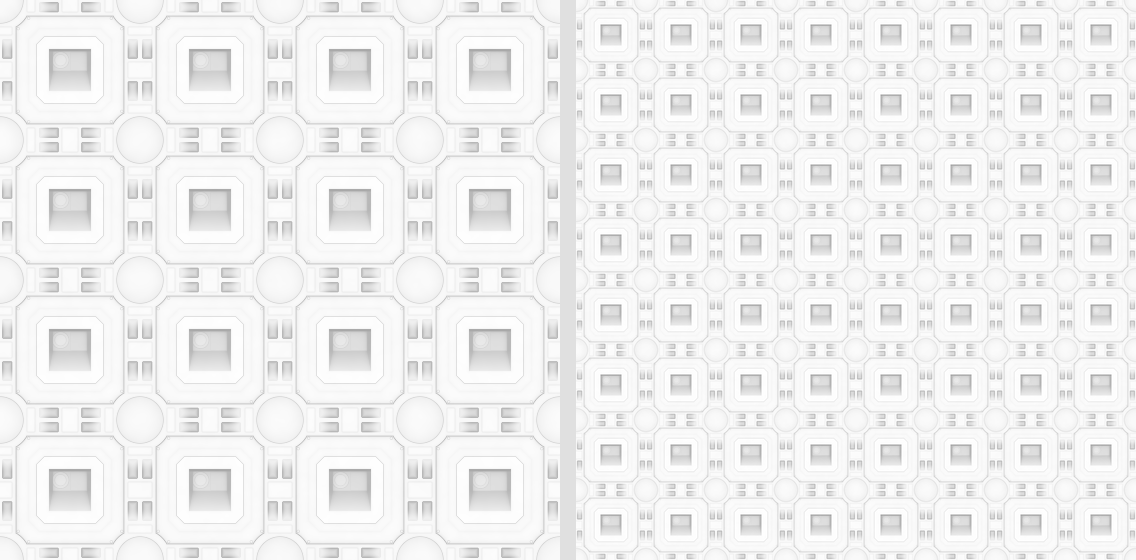
Left: one tile. Right: repeated 2 by 2.
A Shadertoy shader for this texture map:

```glsl
// A 4 by 4 grid of white machined panels, each with a sunken square well,
// joined by slotted arms that meet at round caps. Signed distances in a cell
// of 192 units give the shapes; exponential falloffs give soft occlusion.

float pixel; // size of one pixel in cell units

float box(vec2 p, vec2 halfSize, float radius) {
    vec2 d = abs(p) - halfSize + radius;
    return length(max(d, 0.0)) + min(max(d.x, d.y), 0.0) - radius;
}

float octagon(vec2 p, float halfSize, float chamfer) {
    p = abs(p);
    return max(max(p.x, p.y) - halfSize, (p.x + p.y - 2.0 * halfSize + chamfer) * 0.7071);
}

float fill(float d) {
    return clamp(0.5 - d / pixel, 0.0, 1.0);
}

// Antialiased line that keeps its weight when thinner than a pixel
float line(float d, float width) {
    return clamp((0.5 * (width + pixel) - abs(d)) / pixel, 0.0, 1.0) * min(1.0, width / pixel);
}

// Dark glow on both sides of an edge
float glow(float d, float reach) {
    return exp(-abs(d) / reach);
}

// Faint grime; whole frequencies make it wrap
float grime(vec2 uv) {
    vec2 a = uv * 6.28319;
    float sum = 0.0;
    for (float i = 1.0; i < 5.0; i++) {
        sum += sin(a.x * (7.0 * i + 2.0) + 2.0 * sin(a.y * (5.0 * i + 1.0) + i))
             * sin(a.y * (9.0 * i - 1.0) + 2.0 * sin(a.x * (4.0 * i + 3.0) - i)) / i;
    }
    return sum;
}

float padShade(float shade, float d) {
    shade = mix(shade, 0.985, fill(d));
    return shade - 0.07 * line(d, 0.9) - 0.025 * glow(d, 1.2);
}

// Arm seen along its length: x runs away from the cap, y across
float armShade(vec2 a) {
    float shade = 0.975;
    float slot = box(a - vec2(67.0, 10.0), vec2(13.2, 6.7), 1.5);
    float depth = smoothstep(53.0, 72.0, a.x);
    float hollow = mix(0.96, 0.87, depth) - (0.06 + 0.17 * depth) * glow(slot, 1.8);
    shade = mix(shade, hollow, fill(slot));
    shade -= 0.16 * depth * line(slot, 0.8);
    shade = padShade(shade, box(a - vec2(42.5, 0.0), vec2(5.5, 16.5), 1.5));
    return padShade(shade, box(a - vec2(96.0, 0.0), vec2(11.0, 16.5), 1.5));
}

// Sunken square: upper floor, lower ramp, tapered side walls
float wellShade(vec2 p) {
    float ramp = clamp((-1.0 - p.y) / 27.5, 0.0, 1.0);
    float side = abs(p.x) - 28.5 + 5.0 * (1.0 - ramp);
    float top = p.y - 25.5;
    float floorShade = 0.875 - 0.07 * exp(min(top, 0.0) / 5.0);

    // Raised ring and plate on the floor
    float ring = length(p - vec2(-13.0, 13.5));
    floorShade += 0.025 * fill(ring - 11.5) + 0.015 * fill(ring - 7.8);
    floorShade -= 0.08 * line(ring - 11.5, 0.9) + 0.07 * line(ring - 7.8, 0.9);
    floorShade -= 0.04 * line(box(p - vec2(12.0, 12.0), vec2(11.0, 12.5), 1.0), 0.8);

    float rampShade = mix(0.8, 0.92, ramp);
    float shade = mix(floorShade, rampShade, fill(p.y + 1.0));
    shade -= 0.07 * exp(min(side, 0.0) / 3.0) * (1.0 - 0.6 * ramp);
    shade = mix(shade, mix(0.72, 0.84, ramp), fill(-side));
    return mix(shade, 0.66, fill(-top));
}

float panelShade(vec2 p, float edge) {
    float shade = 0.985 - 0.045 * glow(edge, 4.0);
    float bevel = octagon(p, 57.0, 15.0);
    shade -= 0.022 * glow(bevel, 2.5);
    float frame = octagon(p, 46.0, 11.0);
    shade = mix(shade - 0.02 * glow(frame, 3.0), 0.993, fill(frame));
    shade -= 0.24 * line(frame, 0.8);

    float well = box(p, vec2(28.5), 0.3);
    shade -= 0.03 * glow(well, 1.5);
    shade = mix(shade, wellShade(p), fill(well));
    return shade - 0.16 * line(well, 0.9) * smoothstep(-40.0, 20.0, p.y);
}

void mainImage(out vec4 fragColor, in vec2 fragCoord) {
    vec2 uv = fragCoord / iResolution.xy;
    pixel = 768.0 / min(iResolution.x, iResolution.y);
    vec2 p = (fract(uv * 4.0) - 0.5) * 192.0;             // from panel centre
    vec2 a = abs(fract(uv * 4.0 + 0.5) - 0.5) * 192.0;    // from cap centre
    a = vec2(max(a.x, a.y), min(a.x, a.y));
    float radius = length(a);

    // Panel against arms, with the seam between them
    float edge = max(box(p, vec2(74.0), 0.0), 43.0 - radius);
    float shade = mix(armShade(a), panelShade(p, edge), fill(edge));
    shade -= 0.33 * line(edge, 0.9) + 0.04 * glow(edge, 1.5);

    // Screws beside the cap
    float screw = length(a - vec2(39.3, 25.0)) - 1.8;
    shade -= 0.22 * line(screw, 0.7);

    // Domed cap
    float dome = 0.98 - 0.045 * pow(min(radius / 32.0, 1.0), 3.0);
    shade = mix(shade - 0.03 * glow(radius - 32.0, 1.5), dome, fill(radius - 32.0));
    shade -= 0.18 * line(radius - 32.0, 0.9);

    shade += 0.003 * grime(uv);
    fragColor = vec4(vec3(clamp(shade, 0.0, 1.0)), 1.0);
}
```
